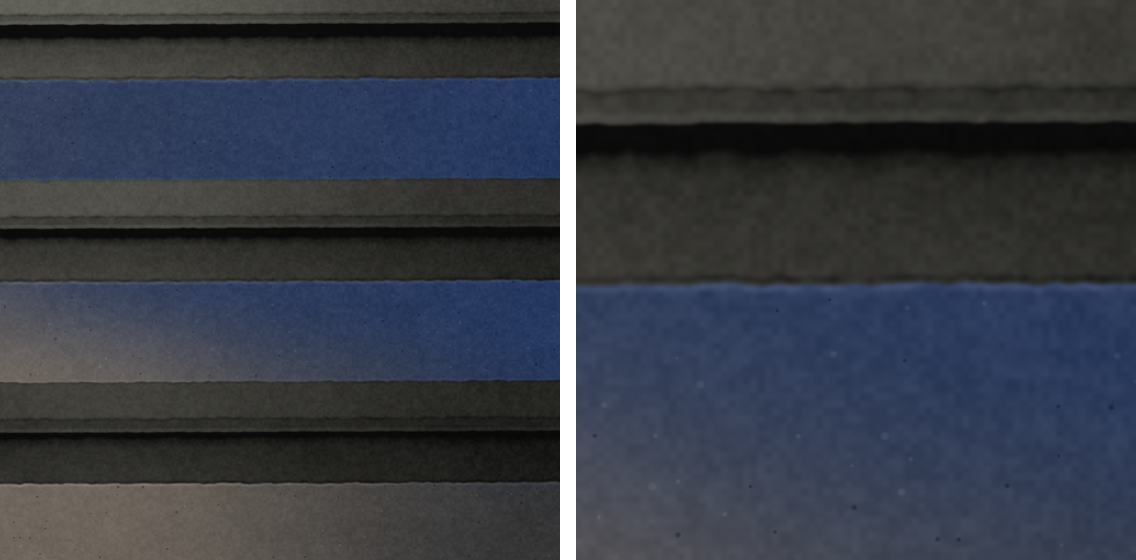
Left, the full canvas; right, a detail of the centre.
A Shadertoy shader for this texture:

```glsl
const float PITCH = 0.361;            // distance between slots
const float FIRST_SLOT = 0.055;       // depth of the first slot below the top
const float FACE_TOP = 0.086;         // slot to the face beneath it
const float FACE_BOTTOM = -0.096;     // slot to the face above it
const float LIP = -0.030;             // crease just above the slot
const float SLOT_HALF = 0.0125;       // half height of the widest slot
const float SLOT_SHRINK = 0.0033;     // narrowing per row
const float SOFTNESS = 0.0018;
const float RAGGED = 0.0034;          // edge wear
const float GRAIN = 0.035;
const float SPECK_CELLS = 65.0;

const vec3 WARM_LEFT = vec3(0.43, 0.395, 0.36);
const vec3 WARM_RIGHT = vec3(0.21, 0.21, 0.215);
const vec3 BLUE_LEFT = vec3(0.205, 0.25, 0.355);
const vec3 BLUE_RIGHT = vec3(0.145, 0.22, 0.375);
const vec3 BAND_TINT = vec3(1.0, 0.99, 0.91);
const vec3 SLOT_COLOR = vec3(0.035, 0.033, 0.033);

float hash(vec2 p) {
    vec3 q = fract(p.xyx * 0.1031);
    q += dot(q, q.yzx + 33.33);
    return fract((q.x + q.y) * q.z);
}

float noise(vec2 p) {
    vec2 i = floor(p), f = fract(p);
    f = f * f * (3.0 - 2.0 * f);
    return mix(mix(hash(i), hash(i + vec2(1, 0)), f.x),
               mix(hash(i + vec2(0, 1)), hash(i + vec2(1, 1)), f.x), f.y);
}

// Centred noise along an edge, with long and short wobbles
float wobble(float x, float seed) {
    return (noise(vec2(x * 110.0, seed)) - 0.5) * 0.65
         + (noise(vec2(x * 38.0, seed + 50.0)) - 0.5) * 0.5;
}

float line(float d, float halfWidth) {
    return exp(-d * d / (halfWidth * halfWidth));
}

// Sparse round marks: x is dark, y is bright
vec2 specks(vec2 p) {
    vec2 cell = floor(p * SPECK_CELLS);
    vec2 jitter = vec2(hash(cell + 3.1), hash(cell + 17.7));
    float kind = hash(cell + 41.3);
    float radius = mix(0.08, 0.24, hash(cell + 63.9));
    float d = length(fract(p * SPECK_CELLS) - mix(vec2(0.25), vec2(0.75), jitter));
    float dotMask = 1.0 - smoothstep(radius * 0.3, radius, d);
    return dotMask * vec2(step(kind, 0.07), step(0.92, kind));
}

void mainImage(out vec4 fragColor, in vec2 fragCoord) {
    vec2 uv = fragCoord / iResolution.xy;
    float depth = 1.0 - uv.y;
    float soft = max(SOFTNESS, 1.0 / iResolution.y);

    // Signed distance below the nearest slot
    float row = floor((depth - FIRST_SLOT) / PITCH + 0.5);
    float d = depth - FIRST_SLOT - row * PITCH - 0.004 * (0.5 - uv.x);
    float edgeTop = d - FACE_TOP + RAGGED * wobble(uv.x, row * 7.0 + 1.0);
    float edgeBottom = d - FACE_BOTTOM + RAGGED * wobble(uv.x, row * 7.0 + 2.0);
    float lipEdge = d - LIP + RAGGED * wobble(uv.x, row * 7.0 + 3.0);

    // Flat faces: blue reflection giving way to warm grey
    float sky = 1.0 - smoothstep(0.38, 0.74, depth - 0.22 * uv.x
                                 + 0.05 * (noise(uv * 6.0) - 0.5));
    vec3 warm = mix(WARM_LEFT, WARM_RIGHT, smoothstep(0.1, 1.0, uv.x));
    vec3 blue = mix(BLUE_LEFT, BLUE_RIGHT, uv.x);
    vec3 face = mix(warm, blue, sky);

    // Sloped bands on either side of each slot
    float falloff = mix(1.0, 0.58, smoothstep(0.15, 1.0, uv.x));
    float below = (0.28 - 0.05 * row) * mix(0.86, 1.08, smoothstep(0.0, FACE_TOP, d));
    float above = 0.38 - 0.065 * row;
    above *= mix(1.0, 0.78, smoothstep(-soft, soft, lipEdge));
    vec3 band = BAND_TINT * falloff * (d < 0.0 ? above : below);

    float faceMask = max(smoothstep(-soft, soft, edgeTop),
                         1.0 - smoothstep(-soft, soft, edgeBottom));
    vec3 color = mix(band, face, faceMask);

    // Creases and worn bright edges
    float chips = 0.4 + 0.6 * noise(vec2(uv.x * 70.0, row + 9.0));
    color *= 1.0 - 0.30 * chips * line(lipEdge, 0.003);
    color *= 1.0 - 0.35 * chips * line(edgeTop + 0.003, 0.0025);
    color *= 1.0 - 0.15 * chips * line(edgeBottom - 0.002, 0.0025);
    color += 0.09 * chips * falloff * line(edgeTop - 0.0025, 0.0025);
    color += 0.04 * chips * falloff * line(edgeBottom + 0.002, 0.002);

    // Slot: crisp above, ragged and shaded below
    float slotHalf = SLOT_HALF - SLOT_SHRINK * row;
    float slotTop = d + slotHalf + 0.5 * RAGGED * wobble(uv.x, row * 7.0 + 4.0);
    float slotLow = d - slotHalf + 1.6 * RAGGED * wobble(uv.x, row * 7.0 + 5.0);
    color += 0.05 * falloff * line(slotTop + 0.004, 0.003);
    color *= 1.0 - 0.35 * smoothstep(-0.004, 0.0, slotLow)
                 * (1.0 - smoothstep(0.0, 0.018, slotLow));
    float slot = smoothstep(-soft, soft, slotTop)
               * (1.0 - smoothstep(-2.0 * soft, 2.0 * soft, slotLow));
    color = mix(color, SLOT_COLOR, slot * 0.95);

    // Grain, mottling and scattered marks
    float grain = noise(uv * 230.0) - 0.5 + 0.7 * (noise(uv * vec2(90.0, 110.0) + 31.0) - 0.5);
    float mottling = noise(uv * vec2(14.0, 22.0) + 80.0) - 0.5;
    color += (GRAIN * grain + 0.018 * mottling) * (1.0 - 0.75 * slot);
    vec2 marks = specks(uv) * (0.3 + 0.7 * faceMask) * (1.0 - slot);
    color *= 1.0 - 0.28 * marks.x;
    color += 0.05 * marks.y;

    fragColor = vec4(clamp(color, 0.0, 1.0), 1.0);
}
```
